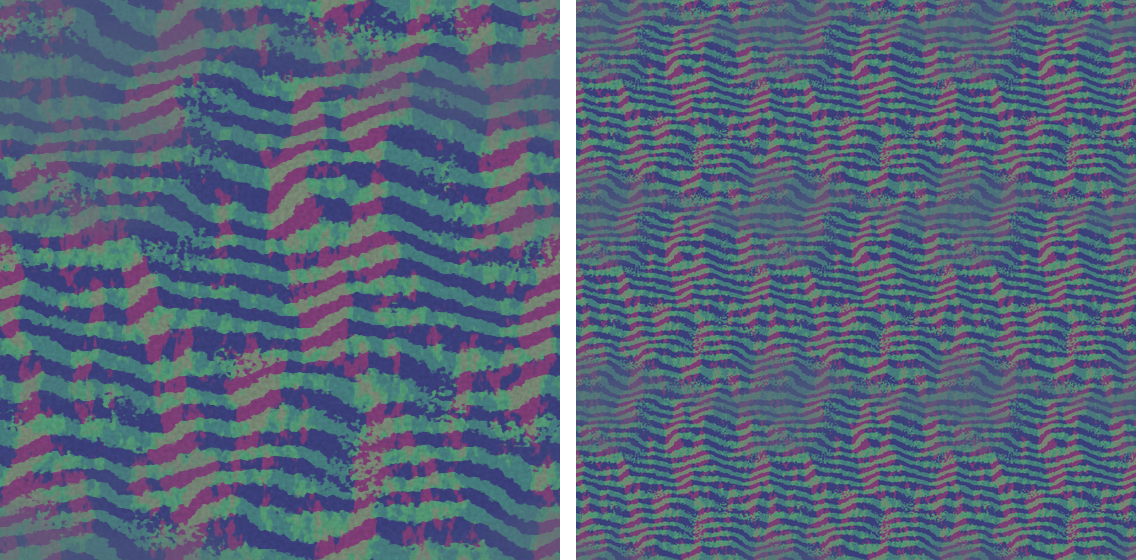
Left: one tile. Right: repeated 3 by 3.
This pattern is drawn by a WebGL 2 fragment shader. Its source:

```glsl
#version 300 es
precision highp float;
// Seamless rippled strata: ragged green and violet bands with rough patches and haze.

#define BANDS 17.0          // whole bands from bottom to top
#define WARP 0.075          // height of the broad folds
#define EDGE 0.07           // softness of the band edges
#define RAGGED 0.30         // grain along the band edges
#define ROUGHNESS 1.30      // extra grain inside rough patches
#define TILT_GAIN 2.6       // how strongly folds change the tint
#define HAZE 0.58           // strength of the faded areas

uniform vec2 u_resolution;
out vec4 fragColor;

const float TAU = 6.2831853;
const vec3 NAVY = vec3(0.225, 0.245, 0.475);
const vec3 MAGENTA = vec3(0.490, 0.235, 0.455);
const vec3 TEAL = vec3(0.270, 0.485, 0.490);
const vec3 GREEN = vec3(0.315, 0.590, 0.450);
const vec3 OCHRE = vec3(0.500, 0.510, 0.450);
const vec3 SLATE = vec3(0.330, 0.390, 0.480);

// Unit gradient at a lattice point
vec2 gradientAt(vec2 cell, vec2 period, uint seed) {
  uvec2 c = uvec2(mod(cell, period));
  uint h = c.x * 1597u + c.y * 51749u + seed * 7919u;
  h = (h ^ (h >> 15)) * 73244475u;
  h = (h ^ (h >> 13)) * 19349663u;
  h ^= h >> 16;
  float angle = TAU * float(h & 65535u) / 65536.0;
  return vec2(cos(angle), sin(angle));
}

// Gradient noise that wraps on the unit square
float noise(vec2 uv, vec2 period, uint seed) {
  vec2 p = uv * period;
  vec2 i = floor(p), f = p - i;
  vec2 w = f * f * f * (f * (f * 6.0 - 15.0) + 10.0);
  vec2 e = vec2(1.0, 0.0);
  float a = dot(gradientAt(i, period, seed), f);
  float b = dot(gradientAt(i + e.xy, period, seed), f - e.xy);
  float c = dot(gradientAt(i + e.yx, period, seed), f - e.yx);
  float d = dot(gradientAt(i + e.xx, period, seed), f - e.xx);
  return mix(mix(a, b, w.x), mix(c, d, w.x), w.y);
}

// Vertical displacement of the bands
float folds(vec2 uv) {
  float sum = 0.0, amplitude = WARP;
  vec2 period = vec2(5.0, 4.0);
  for (uint k = 0u; k < 4u; k++) {
    sum += amplitude * noise(uv, period, k + 3u);
    amplitude *= 0.40;
    period *= 2.0;
  }
  return sum;
}

// Two octaves of fine speckle
float grain(vec2 uv, vec2 period, uint seed) {
  return noise(uv, period, seed) + 0.6 * noise(uv, period * 2.0, seed + 1u);
}

void main() {
  vec2 uv = gl_FragCoord.xy / u_resolution;

  // Folded bands with jagged rims
  float fold = folds(uv) + 0.004 * noise(uv, vec2(56.0, 48.0), 11u);
  float phase = fract(BANDS * (uv.y - fold));
  float ridge = 2.0 * abs(phase - 0.5) - 0.5;

  // Rough patches break up the bands
  float patches = smoothstep(0.12, 0.45, noise(uv, vec2(7.0, 10.0), 17u));
  float speckle = grain(uv, vec2(76.0, 92.0), 21u);
  ridge = ridge * (1.0 - 0.3 * patches) + speckle * (RAGGED + ROUGHNESS * patches) * 0.8;
  float soft = max(EDGE, 2.0 * BANDS / u_resolution.y) + 0.2 * patches;
  float lit = smoothstep(-soft, soft, ridge);

  // Rising and falling slopes take different tints
  vec2 stepX = vec2(0.006, 0.0);
  float slope = (folds(uv + stepX) - folds(uv - stepX)) / (2.0 * stepX.x);
  float streaks = grain(uv, vec2(84.0, 52.0), 31u);
  float tilt = TILT_GAIN * slope + 0.9 * streaks;
  vec3 shade = mix(NAVY, MAGENTA, smoothstep(0.0, 0.55, tilt));
  vec3 light = mix(TEAL, GREEN, smoothstep(-0.55, 0.1, tilt));
  light = mix(light, OCHRE, 0.8 * smoothstep(0.3, 0.85, tilt));
  vec3 color = mix(shade, light, lit);
  color *= 1.0 + 0.10 * grain(uv, vec2(120.0, 130.0), 41u);

  // Haze gathers along one column and one row
  float column = 0.5 + 0.5 * cos(TAU * (uv.x - 0.10));
  float row = 0.5 + 0.5 * cos(TAU * (uv.y - 0.87));
  float cloud = 0.45 * column + 0.6 * row * row + 0.5 * noise(uv, vec2(4.0, 9.0), 51u);
  color = mix(color, SLATE, HAZE * smoothstep(0.35, 1.05, cloud));

  fragColor = vec4(color, 1.0);
}
```
